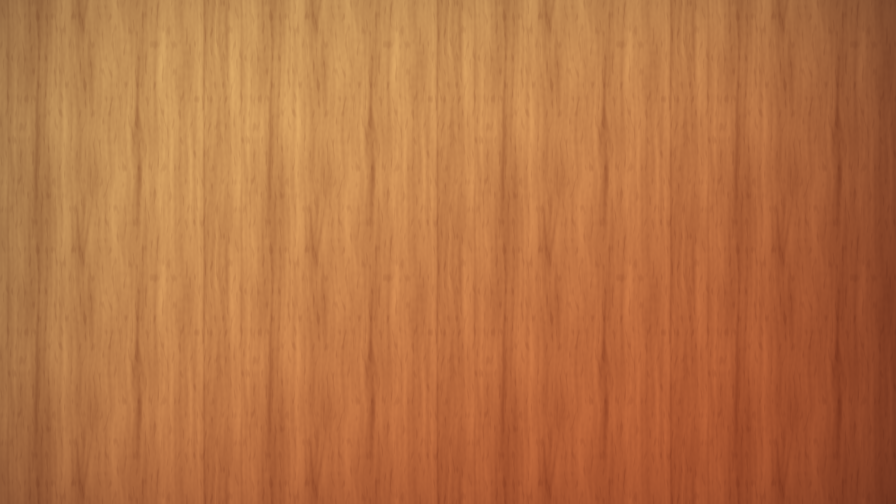
This texture is drawn by a WebGL 2 fragment shader. Its source:

```glsl
#version 300 es
precision highp float;
// Varnished wood veneer: one square tile of vertical grain repeats seamlessly.
// Periodic gradient noise makes bands, fibres and pores; bent sine contours make
// the arches. A golden-to-red light and an edge falloff vary the repeats.

uniform vec2 u_resolution;
out vec4 fragColor;

const float TAU = 6.2831853;
const float TILE_SIZE = 0.463;               // in canvas heights
const vec2 TILE_ORIGIN = vec2(0.405, 0.0);
const vec3 GOLD = vec3(0.81, 0.605, 0.365);
const vec3 RED_BROWN = vec3(0.70, 0.35, 0.195);
const vec3 GRAIN_TINT = vec3(0.75, 1.1, 1.2); // grain absorbs more green and blue

vec2 gradient(vec2 cell, vec2 period) {
  vec3 h = fract(mod(cell, period).xyx * vec3(0.1031, 0.1030, 0.0973));
  h += dot(h, h.yzx + 33.33);
  float angle = TAU * fract((h.x + h.y) * h.z);
  return vec2(cos(angle), sin(angle));
}

// Gradient noise over a unit tile, with a whole number of cells on each axis
float tileNoise(vec2 tile, vec2 cells) {
  vec2 p = tile * cells;
  vec2 i = floor(p);
  vec2 f = p - i;
  vec2 w = f * f * f * (f * (f * 6.0 - 15.0) + 10.0);
  vec2 e = vec2(1.0, 0.0);
  float a = dot(gradient(i, cells), f);
  float b = dot(gradient(i + e.xy, cells), f - e.xy);
  float c = dot(gradient(i + e.yx, cells), f - e.yx);
  float d = dot(gradient(i + e.xx, cells), f - e.xx);
  return mix(mix(a, b, w.x), mix(c, d, w.x), w.y);
}

// Shortest signed distance on a repeating unit axis
float wrapDistance(float a, float b) {
  return fract(a - b + 0.5) - 0.5;
}

// Soft dark vein along a column
float vein(float x, float column, float width) {
  float d = wrapDistance(x, column) / width;
  return exp(-d * d);
}

// Nested arches around a centre; direction +1 points down, -1 points up
float arches(vec2 tile, vec2 centre, vec2 extent, float direction) {
  vec2 d = vec2(wrapDistance(tile.x, centre.x), wrapDistance(tile.y, centre.y));
  float bend = 9.0 * sqrt(d.x * d.x + 0.00008);
  float ring = 0.5 + 0.5 * sin(TAU * 4.0 * (d.y * direction - bend));
  vec2 reach = d / extent;
  return ring * ring * exp(-dot(reach, reach));
}

// Darkness of the grain, near zero on average
float woodGrain(vec2 tile) {
  float sway = 0.018 * tileNoise(tile, vec2(5.0, 3.0))
             + 0.005 * tileNoise(tile, vec2(11.0, 8.0));
  vec2 bent = tile + vec2(sway, 0.0);

  // Broad bands and fine fibres
  float grain = 0.09 * tileNoise(bent, vec2(9.0, 1.0));
  grain += 0.09 * tileNoise(bent, vec2(26.0, 2.0));
  grain += 0.10 * tileNoise(bent, vec2(61.0, 4.0));

  // Short dark pores
  float pores = tileNoise(bent, vec2(73.0, 17.0));
  grain += 0.07 * smoothstep(0.12, 0.5, pores);
  grain += 0.035 * tileNoise(bent, vec2(89.0, 37.0));

  // Wavy veins, each with a broad shadow on one side
  float strength = 0.75 + 0.5 * tileNoise(tile, vec2(7.0, 4.0));
  grain += 0.13 * strength * vein(bent.x, 0.285, 0.009);
  grain += 0.045 * vein(bent.x, 0.305, 0.035);
  grain += 0.08 * strength * vein(bent.x, 0.455, 0.007);
  grain += 0.09 * strength * vein(bent.x, 0.715, 0.008);
  grain += 0.05 * strength * vein(bent.x, 0.105, 0.007);

  // Straight joints
  grain += 0.10 * vein(tile.x, 0.0, 0.005);
  grain += 0.06 * vein(tile.x, 0.16, 0.005);

  // Arches
  grain += 0.11 * arches(bent, vec2(0.485, 0.14), vec2(0.035, 0.22), 1.0);
  grain += 0.10 * arches(bent, vec2(0.715, 0.56), vec2(0.025, 0.20), -1.0);
  return grain - 0.025;
}

// Diagonal change of hue, gold at upper left to red at lower right
vec3 varnish(vec2 uv) {
  float redness = 0.6 * (uv.x + 1.0 - uv.y);
  return mix(GOLD, RED_BROWN, smoothstep(0.15, 1.08, redness));
}

// Darkening towards the canvas edges
vec3 edgeFalloff(vec2 uv) {
  vec2 q = 2.0 * (uv - vec2(0.48, 0.5));
  q *= q;
  float shade = dot(q * q, vec2(0.27, 0.09));
  return 1.0 - shade * vec3(0.95, 1.08, 1.0);
}

void main() {
  vec2 uv = gl_FragCoord.xy / u_resolution;
  vec2 position = gl_FragCoord.xy / u_resolution.y;
  vec2 tile = fract((position - TILE_ORIGIN) / TILE_SIZE);
  vec3 wood = varnish(uv) * (1.0 - woodGrain(tile) * GRAIN_TINT);
  fragColor = vec4(clamp(wood * edgeFalloff(uv), 0.0, 1.0), 1.0);
}
```
